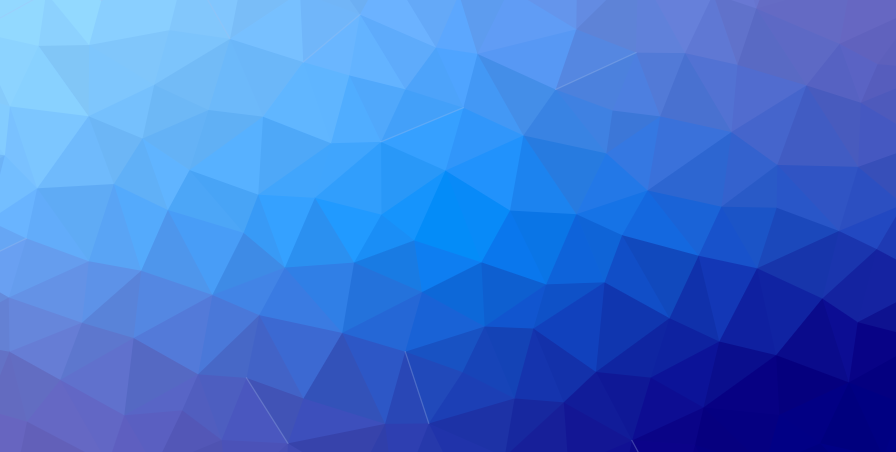
Write a Shadertoy shader that draws this background.

```glsl
const float DENSITY = 7.2;              // cells per canvas height
const float TILT = 0.32;                // mesh rotation in radians
const vec2 FOCUS = vec2(0.512, 0.505);  // most saturated spot
const vec2 FOCUS_CELL = vec2(0.34, 0.36);

const vec3 ICE = vec3(0.57, 0.84, 1.00);
const vec3 SKY = vec3(0.38, 0.65, 0.98);
const vec3 LILAC = vec3(0.40, 0.39, 0.74);
const vec3 POWDER = vec3(0.40, 0.69, 0.99);
const vec3 AZURE = vec3(0.00, 0.56, 1.00);
const vec3 COBALT = vec3(0.14, 0.28, 0.74);
const vec3 INDIGO = vec3(0.13, 0.21, 0.67);
const vec3 ABYSS = vec3(-0.02, -0.13, 0.42);
const vec3 NAVY = vec3(0.03, 0.00, 0.51);
const vec3 SEAM = vec3(0.65, 0.75, 0.92);

float hash(vec2 p) {
    return fract(sin(dot(p, vec2(127.1, 311.7))) * 43758.5453);
}

mat2 rotation(float angle) {
    float c = cos(angle), s = sin(angle);
    return mat2(c, s, -s, c);
}

// Jitter stays within a quarter cell, so every quad is convex
vec2 meshVertex(vec2 id) {
    vec2 jitter = vec2(hash(id), hash(id + 57.3)) - 0.5;
    return id + 0.5 * jitter;
}

// Blend of first, centre and last along one axis, peaked at the centre
vec3 axisBlend(vec3 first, vec3 centre, vec3 last, float offset) {
    float peak = pow(1.0 - min(abs(offset), 1.0), 1.4);
    return mix(offset < 0.0 ? first : last, centre, peak);
}

vec3 colourField(vec2 uv) {
    vec2 offset = 2.0 * (clamp(uv, 0.0, 1.0) - FOCUS);
    vec3 top = axisBlend(ICE, SKY, LILAC, offset.x);
    vec3 middle = axisBlend(POWDER, AZURE, COBALT, offset.x);
    vec3 bottom = axisBlend(LILAC, INDIGO, ABYSS, offset.x);
    return max(axisBlend(bottom, middle, top, offset.y), vec3(0.0, 0.0, NAVY.b));
}

// Signed distance to the line a-b, positive on its right side
float edgeDistance(vec2 p, vec2 a, vec2 b) {
    vec2 e = b - a;
    return dot(p - a, normalize(vec2(e.y, -e.x)));
}

float triangleCoverage(vec2 p, vec2 a, vec2 b, vec2 c, float pixel) {
    float d = max(edgeDistance(p, a, b),
                  max(edgeDistance(p, b, c), edgeDistance(p, c, a)));
    return clamp(0.5 - d / pixel, 0.0, 1.0);
}

float segmentDistance(vec2 p, vec2 a, vec2 b) {
    vec2 e = b - a;
    return length(p - a - e * clamp(dot(p - a, e) / dot(e, e), 0.0, 1.0));
}

vec2 meshToCanvas(vec2 q, float aspect) {
    vec2 p = rotation(-TILT) * (q - FOCUS_CELL) / DENSITY;
    return p / vec2(aspect, 1.0) + FOCUS;
}

// Flat colour from the middle of the facet, with a slight tonal change
vec3 facetColour(vec2 a, vec2 b, vec2 c, float aspect) {
    vec2 facetCentre = (a + b + c) / 3.0;
    float tone = 1.0 + 0.07 * (hash(facetCentre) - 0.5);
    return colourField(meshToCanvas(facetCentre, aspect)) * tone;
}

void mainImage(out vec4 fragColor, in vec2 fragCoord) {
    float aspect = iResolution.x / iResolution.y;
    float pixel = DENSITY / iResolution.y;
    vec2 p = (fragCoord / iResolution.xy - FOCUS) * vec2(aspect, 1.0);
    vec2 q = rotation(TILT) * p * DENSITY + FOCUS_CELL;
    vec2 home = floor(q);

    vec4 sum = vec4(0.0);
    float seam = 0.0;
    for (int j = -1; j <= 1; j++) {
        for (int i = -1; i <= 1; i++) {
            vec2 id = home + vec2(i, j);
            vec2 a = meshVertex(id);
            vec2 b = meshVertex(id + vec2(1.0, 0.0));
            vec2 c = meshVertex(id + vec2(1.0, 1.0));
            vec2 d = meshVertex(id + vec2(0.0, 1.0));

            // Split along the shorter diagonal
            if (distance(b, d) < distance(a, c)) {
                vec2 first = a;
                a = b; b = c; c = d; d = first;
            }
            float lower = triangleCoverage(q, a, b, c, pixel);
            float upper = triangleCoverage(q, a, c, d, pixel);
            sum += lower * vec4(facetColour(a, b, c, aspect), 1.0);
            sum += upper * vec4(facetColour(a, c, d, aspect), 1.0);

            // A few diagonals show as hairline seams
            float lit = step(0.95, hash(id + 19.7));
            float hairline = 1.0 - smoothstep(0.0, max(pixel, 0.02), segmentDistance(q, a, c));
            seam = max(seam, lit * hairline);
        }
    }
    vec3 colour = sum.rgb / max(sum.a, 0.001);
    fragColor = vec4(mix(colour, SEAM, 0.3 * seam), 1.0);
}
```
